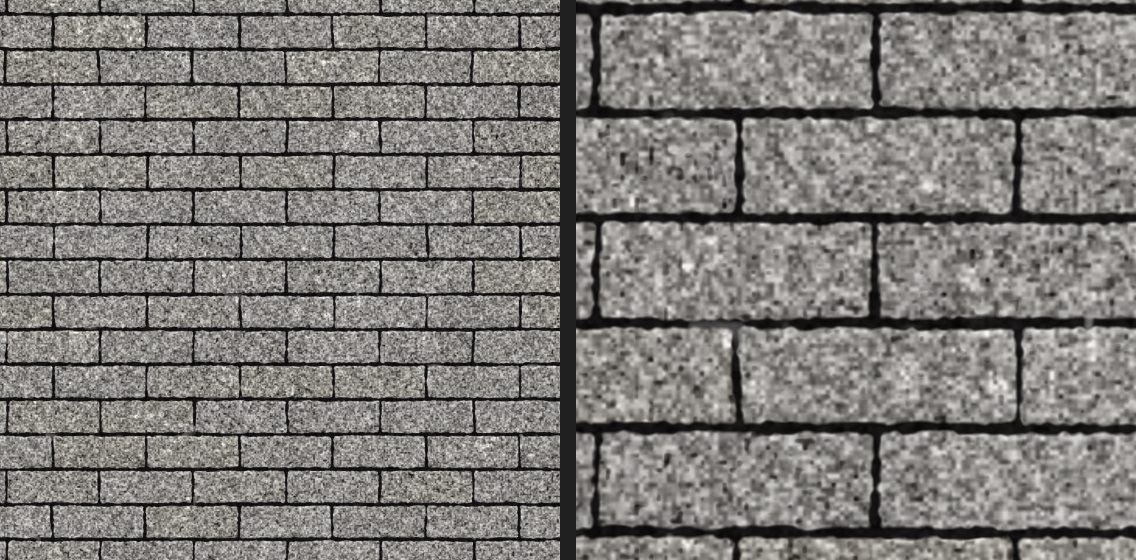
Left: the whole. Right: its middle third, enlarged.
Give the GLSL for this texture, as a WebGL 2 fragment shader.

```glsl
#version 300 es
precision highp float;

#define BRICKS vec2(6.0, 16.0)
#define COURSE_SHIFT 0.59
#define JOINT_EVEN 0.565
#define JOINT_ODD 0.07
#define JOINT_HALF vec2(0.0023, 0.0031)
#define CORNER 0.0035
#define WOBBLE 0.0034
#define ROUGHNESS 0.0042
#define GRAIN 0.37
#define FLECKS 0.27
#define PITS 0.22

uniform vec2 u_resolution;
out vec4 fragColor;

const vec3 MORTAR = vec3(0.072, 0.066, 0.066);
const vec3 STONE = vec3(0.568, 0.559, 0.549);
const vec3 WARM_STAIN = vec3(0.006, 0.002, -0.012);

float hash(vec2 p) {
    return fract(sin(dot(p, vec2(12.9898, 78.233))) * 43758.5453);
}

// Value noise whose lattice wraps after a whole number of cells.
float noise(vec2 uv, float cells, float seed) {
    vec2 p = uv * cells;
    vec2 i = floor(p);
    vec2 f = fract(p);
    f = f * f * (3.0 - 2.0 * f);
    vec2 a = mod(i, cells) + seed;
    vec2 b = mod(i + 1.0, cells) + seed;
    return mix(mix(hash(a), hash(vec2(b.x, a.y)), f.x),
               mix(hash(vec2(a.x, b.y)), hash(b), f.x), f.y);
}

float roundedBox(vec2 p, vec2 halfSize, float radius) {
    vec2 q = abs(p) - halfSize + radius;
    return length(max(q, 0.0)) + min(max(q.x, q.y), 0.0) - radius;
}

// Gives the brick number and the position from its centre in canvas units.
vec2 brickAt(vec2 uv, out vec2 local) {
    vec2 p = uv * BRICKS;
    p.y -= COURSE_SHIFT;
    float row = mod(floor(p.y), BRICKS.y);
    p.x -= mod(row, 2.0) < 0.5 ? JOINT_EVEN : JOINT_ODD;
    p.x += (hash(vec2(row, 3.7)) - 0.5) * 0.03;
    local = (fract(p) - 0.5) / BRICKS;
    return vec2(mod(floor(p.x), BRICKS.x), row);
}

void main() {
    vec2 uv = gl_FragCoord.xy / u_resolution;

    // Uneven laying and chipped edges
    vec2 warp = vec2(noise(uv, 22.0, 1.3), noise(uv, 22.0, 5.9)) - 0.5;
    vec2 local;
    vec2 id = brickAt(uv + warp * vec2(WOBBLE, WOBBLE * 0.5), local);
    float chip = 0.5 * noise(uv, 85.0, 2.1) + 0.5 * noise(uv, 210.0, 8.4) - 0.5;
    float edge = roundedBox(local, 0.5 / BRICKS - JOINT_HALF, CORNER);
    edge += chip * ROUGHNESS;
    float soft = max(0.0014, 0.8 / u_resolution.y);
    float brick = 1.0 - smoothstep(-soft, soft, edge);

    // Fine stone grain
    float fine = noise(uv, 360.0, 4.2) - 0.5;
    float coarse = noise(uv, 214.0, 7.7) - 0.5;
    float cloud = noise(uv, 30.0, 6.1) - 0.5;
    float shade = GRAIN * fine + 0.7 * GRAIN * coarse + 0.03 * cloud;

    // Each brick has its own tone and amount of wear
    float tone = hash(id + 11.3);
    float wear = hash(id + 27.9);
    shade += (tone - 0.5) * 0.03;
    float patchy = smoothstep(0.4, 0.85, noise(uv, 20.0, 9.2));
    float fleck = smoothstep(0.66, 0.95, noise(uv, 128.0, 3.3));
    fleck += 0.6 * smoothstep(0.7, 0.95, noise(uv, 70.0, 12.6)) * patchy;
    shade += FLECKS * fleck * (0.25 + 0.75 * patchy) * (0.35 + 0.65 * wear);
    float pit = smoothstep(0.66, 1.0, noise(uv, 230.0, 14.8));
    shade -= PITS * pit * (0.7 + 0.6 * hash(id + 41.5));

    // Pale worn rim, with the lower edge in shadow
    float rim = smoothstep(-0.0055, -0.0015, edge);
    float upward = smoothstep(-0.022, 0.022, local.y);
    shade += rim * mix(-0.02, 0.06, upward);

    vec3 stone = STONE + shade;
    stone += WARM_STAIN * smoothstep(0.45, 1.0, wear) * (1.0 + cloud);

    // Dark joints with a few crumbs of pale lime
    float crumb = smoothstep(0.8, 0.97, noise(uv, 72.0, 19.4)) * patchy;
    vec3 mortar = MORTAR + 0.05 * (fine + coarse) + 0.4 * crumb;

    fragColor = vec4(clamp(mix(mortar, stone, brick), 0.0, 1.0), 1.0);
}
```
